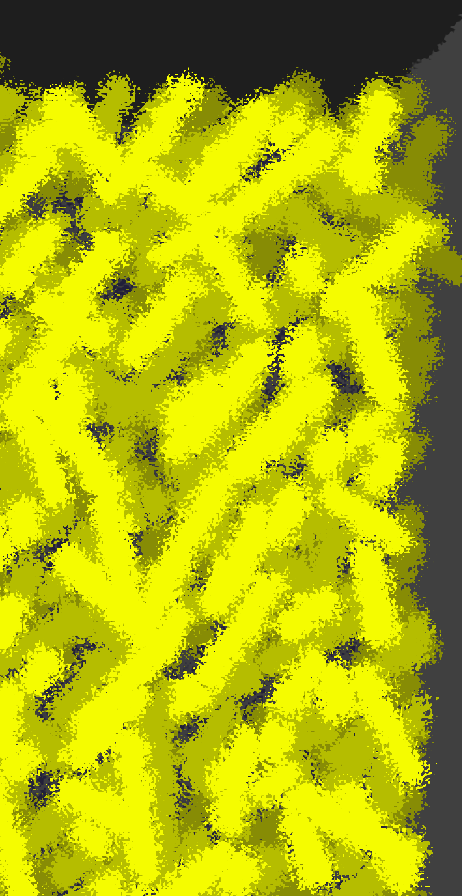
Write a Shadertoy shader that draws this pattern.

```glsl
float hash(vec2 p) {
    return fract(sin(dot(p, vec2(127.1, 311.7))) * 43758.5453);
}

float noise(vec2 p) {
    vec2 cell = floor(p), f = fract(p);
    f = f * f * (3.0 - 2.0 * f);
    return mix(mix(hash(cell), hash(cell + vec2(1, 0)), f.x),
               mix(hash(cell + vec2(0, 1)), hash(cell + vec2(1, 1)), f.x), f.y);
}

float capsule(vec2 p, vec2 dir, float halfLength, float radius) {
    p -= dir * clamp(dot(p, dir), -halfLength, halfLength);
    return length(p) - radius;
}

// Distance to one layer of scattered chalk strokes, centred below the limit
float strokes(vec2 uv, float cellSize, vec2 limit, float seed) {
    vec2 home = floor(uv / cellSize);
    float dist = 1.0;
    for (int y = -2; y <= 2; y++)
    for (int x = -2; x <= 2; x++) {
        vec2 cell = home + vec2(x, y);
        vec2 corner = cell * cellSize;
        if (corner.x > limit.x || corner.y > limit.y) continue;
        vec2 key = cell + seed;
        vec2 jitter = vec2(hash(key + 3.1), hash(key + 7.7));
        vec2 centre = min(corner + jitter * cellSize, limit);
        // Most strokes lean right, the rest lean left
        float spread = hash(key + 11.3) - 0.5;
        float angle = hash(key + 17.9) < 0.62 ? 0.85 + 0.8 * spread : 2.1 + 1.2 * spread;
        float size = hash(key + 23.5);
        float halfLength = mix(0.006, 0.075, size * size);
        float radius = mix(0.0165, 0.0215, hash(key + 29.2));
        dist = min(dist, capsule(uv - centre, vec2(cos(angle), sin(angle)), halfLength, radius));
    }
    return dist;
}

// Coverage of a layer with crumbly edges and loose specks
float chalk(vec2 uv, float dist, float seed) {
    float grain = (noise(uv * 480.0 + seed) - 0.5) * 0.022;
    float wobble = (noise(uv * 90.0 + seed) - 0.5) * 0.011;
    float soft = max(0.0008, 0.4 / iResolution.y);
    return smoothstep(soft, -soft, dist + grain + wobble);
}

// Black top, grey side behind a ragged diagonal, bluish gaps in the field
vec3 backdrop(vec2 uv, float aspect) {
    float ragged = (noise(uv * 35.0) - 0.5) * 0.025 + (noise(uv * 300.0) - 0.5) * 0.012;
    float diagonal = uv.y - 0.974 - (uv.x - aspect) * 1.05 + ragged;
    vec3 colour = mix(vec3(0.25), vec3(0.118), smoothstep(-0.002, 0.002, diagonal));
    float speck = noise(uv * 400.0 + 40.0) * 0.6 + noise(uv * 50.0) * 0.4;
    vec3 gap = mix(vec3(0.13, 0.12, 0.22), vec3(0.24, 0.24, 0.25), smoothstep(0.35, 0.55, speck));
    float inside = smoothstep(0.0, -0.01, max(uv.x - aspect + 0.08, uv.y - 0.865));
    return mix(colour, gap, inside);
}

void mainImage(out vec4 fragColor, in vec2 fragCoord) {
    vec2 uv = fragCoord / iResolution.y;
    float aspect = iResolution.x / iResolution.y;
    vec3 colour = backdrop(uv, aspect);

    // Olive, mustard and bright yellow layers, from back to front
    float olive = strokes(uv, 0.064, vec2(aspect - 0.066, 0.888), 5.0);
    float mustard = strokes(uv, 0.056, vec2(aspect - 0.070, 0.872), 61.0);
    float yellow = strokes(uv, 0.0745, vec2(aspect - 0.080, 0.855), 137.0);
    colour = mix(colour, vec3(0.53, 0.55, 0.02), chalk(uv, olive, 13.0));
    colour = mix(colour, vec3(0.71, 0.74, 0.0), chalk(uv, mustard, 29.0));
    colour = mix(colour, vec3(0.96, 0.99, 0.0), chalk(uv, yellow, 53.0));
    fragColor = vec4(colour, 1.0);
}
```
